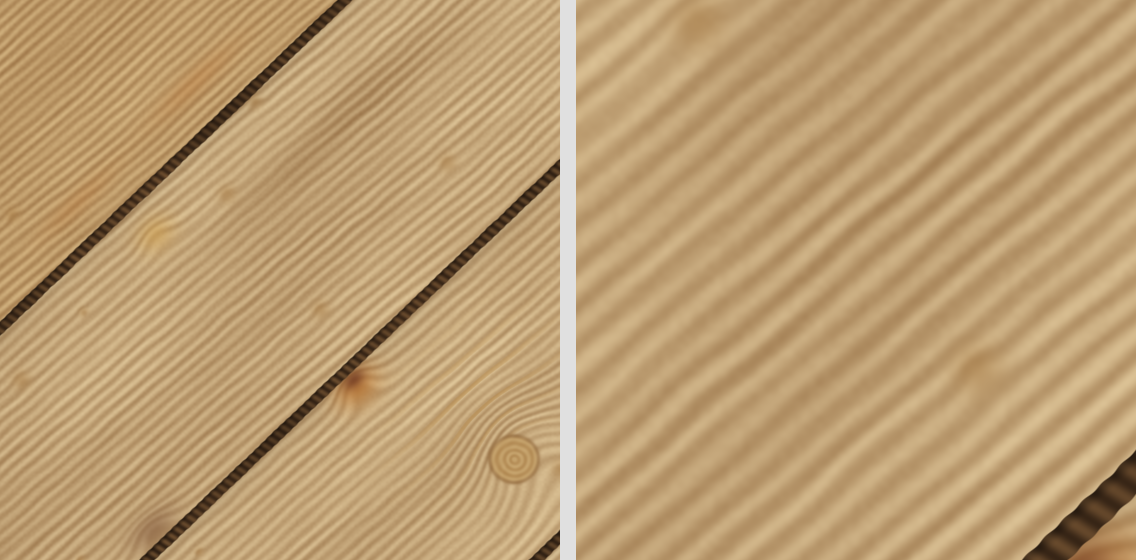
Left: the whole. Right: its middle third, enlarged.
Reproduce this texture procedurally as a WebGL 2 fragment shader.

```glsl
#version 300 es
precision highp float;
// Diagonal pine planks with wavy grain, knots and dark ribbed gaps.
uniform vec2 u_resolution;
out vec4 fragColor;

const vec2 ALONG = vec2(0.724, 0.690);
const vec2 ACROSS = vec2(-0.690, 0.724);

float hash(vec2 p) {
  return fract(sin(dot(p, vec2(127.1, 311.7))) * 43758.5453);
}

float noise(vec2 p) {
  vec2 i = floor(p), f = fract(p);
  f = f * f * (3.0 - 2.0 * f);
  return mix(mix(hash(i), hash(i + vec2(1, 0)), f.x),
             mix(hash(i + vec2(0, 1)), hash(i + vec2(1, 1)), f.x), f.y);
}

// Position in plank axes: x along the boards, y across them.
vec2 toBoard(vec2 p) {
  return vec2(dot(p, ALONG), dot(p, ACROSS));
}

// Soft elliptical spot, 1 at its centre.
float spot(vec2 q, vec2 centre, vec2 radius) {
  vec2 d = (q - toBoard(centre)) / radius;
  return exp(-dot(d, d));
}

void main() {
  vec2 p = gl_FragCoord.xy / u_resolution;
  float pixel = 1.0 / min(u_resolution.x, u_resolution.y);
  vec2 q = toBoard(p);

  // Planks and the distance to the nearest gap
  float row = (q.y - 0.299) / 0.48;
  float plank = floor(row);
  float side = (row - round(row)) * 0.48;
  float upper = step(0.0, plank);
  float lower = 1.0 - step(-1.0, plank);

  // Knots and stains, each kept to its own plank
  vec2 roundCentre = vec2(0.918, 0.180);
  float roundDist = length((p - roundCentre) * vec2(0.96, 1.0));
  float edgeKnot = lower * spot(q, vec2(0.635, 0.312), vec2(0.042, 0.034));
  float paleKnot = (1.0 - upper) * spot(q, vec2(0.278, 0.582), vec2(0.035, 0.028));
  float footKnot = (1.0 - upper) * (1.0 - lower) * spot(q, vec2(0.272, 0.055), vec2(0.05, 0.026));
  float stain = upper * (spot(q, vec2(0.350, 0.855), vec2(0.10, 0.022))
                       + 0.8 * spot(q, vec2(0.140, 0.640), vec2(0.09, 0.020)));

  // Grain lines pushed aside by the knots
  float grain = q.y + 0.045 * q.x;
  grain += 0.016 * (noise(q * vec2(3.0, 5.0) + plank * 7.3) - 0.5);
  grain += 0.003 * (noise(q * vec2(22.0, 30.0)) - 0.5);
  grain -= lower * 0.065 * spot(q, roundCentre + 0.02, vec2(0.085, 0.10));
  grain -= 0.035 * edgeKnot + 0.014 * paleKnot + 0.025 * footKnot;

  // Small scattered specks, one candidate in each cell of a coarse grid
  float speck = 0.0;
  vec2 cell = floor(q / 0.16);
  for (int i = 0; i < 9; i++) {
    vec2 c = cell + vec2(i % 3 - 1, i / 3 - 1);
    vec2 centre = (c + 0.2 + 0.6 * vec2(hash(c), hash(c + 31.0))) * 0.16;
    float radius = 0.007 + 0.010 * hash(c + 57.0);
    vec2 d = (q - centre) / radius;
    speck += step(0.78, hash(c + 83.0)) * exp(-dot(d, d));
  }
  grain -= 0.006 * speck;

  // Bright ridges, fine fibres and broad cloudy patches
  float ridge = 0.5 + 0.5 * sin(6.2832 * grain / mix(0.0185, 0.0165, upper));
  float strength = 0.28 + 0.36 * noise(vec2(q.x * 5.0, grain * 32.0));
  float fibre = noise(vec2(q.x * 14.0, grain * 170.0)) - 0.5;
  float speckle = noise(p * 230.0) - 0.5;
  float cloud = noise(q * vec2(2.6, 9.0) + 4.0) - 0.5;
  float tone = 0.57 + strength * (ridge - 0.5) * 1.25 + 0.22 * fibre
             + 0.10 * speckle + 0.34 * cloud;
  tone -= 0.16 * upper;
  tone += 0.12 * smoothstep(0.5, 1.1, p.x) * (1.0 - upper);
  tone -= 0.35 * (1.0 - upper) * spot(q, vec2(0.60, 0.78), vec2(0.24, 0.035));
  vec3 wood = mix(vec3(0.65, 0.51, 0.34), vec3(0.835, 0.73, 0.555), tone);
  wood *= mix(vec3(1.0), vec3(1.0, 0.975, 0.92), upper);

  // Amber veins that follow the bent grain beside the round knot
  float vein = smoothstep(0.75, 1.0, sin(6.2832 * grain / 0.055 + 1.0));
  float veinArea = lower * spot(q, vec2(0.85, 0.29), vec2(0.15, 0.09));
  wood = mix(wood, vec3(0.70, 0.52, 0.27), 0.55 * vein * veinArea);

  // Knot and stain colours
  wood = mix(wood, vec3(0.73, 0.49, 0.26), 0.45 * stain);
  wood = mix(wood, vec3(0.80, 0.62, 0.32), 0.60 * paleKnot);
  wood = mix(wood, vec3(0.74, 0.47, 0.20), 0.80 * edgeKnot);
  float core = lower * spot(q, vec2(0.632, 0.322), vec2(0.022, 0.014));
  wood = mix(wood, vec3(0.45, 0.23, 0.14), 0.75 * core);
  wood = mix(wood, vec3(0.52, 0.36, 0.24), 0.60 * footKnot);
  wood = mix(wood, vec3(0.66, 0.49, 0.28), 0.50 * min(speck, 1.0));
  float disc = 1.0 - smoothstep(0.036, 0.046, roundDist);
  float rings = 0.5 + 0.5 * sin(roundDist * 520.0 + 3.0 * noise(p * 40.0));
  wood = mix(wood, mix(vec3(0.70, 0.54, 0.32), vec3(0.77, 0.63, 0.41), rings), 0.85 * disc);
  float rim = exp(-pow((roundDist - 0.042) / 0.004, 2.0));
  wood = mix(wood, vec3(0.55, 0.39, 0.22), 0.6 * rim * (0.6 + 0.4 * noise(p * 60.0)));

  // Shaded plank edges and ribbed gaps
  wood *= 1.0 - 0.16 * exp(-abs(side) / 0.014) * step(side, 0.0);
  float rib = 0.5 + 0.5 * sin(6.2832 * (q.x + 0.25 * side) / 0.0155);
  float ribTone = rib * (0.55 + 0.45 * noise(q * vec2(9.0, 60.0)));
  vec3 gapColor = mix(vec3(0.20, 0.135, 0.08), vec3(0.42, 0.30, 0.18), ribTone);
  gapColor *= 0.82 + 0.36 * noise(q * vec2(6.0, 3.0) + 11.0);
  gapColor *= 1.0 - 0.3 * smoothstep(0.002, 0.009, side);
  float halfWidth = 0.0092 + 0.0008 * rib + 0.0014 * (noise(q * 45.0) - 0.5);
  float gap = 1.0 - smoothstep(-pixel, pixel, abs(side) - halfWidth);
  fragColor = vec4(mix(wood, gapColor, gap), 1.0);
}
```
